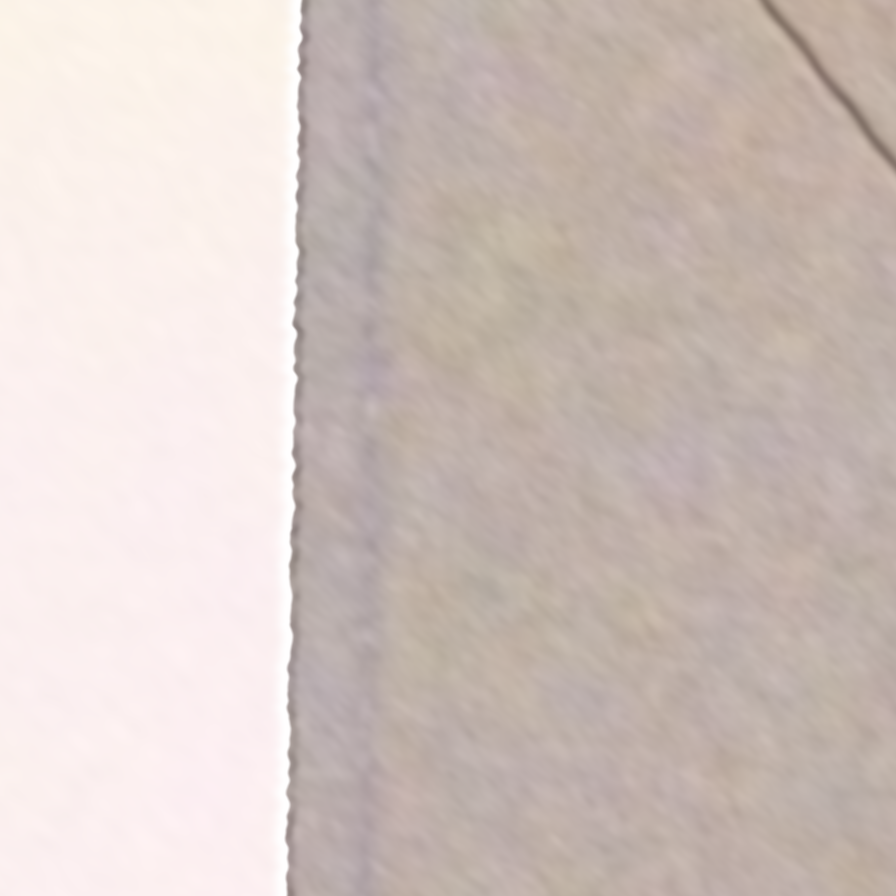
Reproduce this texture procedurally as a Shadertoy shader.

```glsl
// A pale sheet beside a taupe, fibrous surface, with a ragged vertical edge,
// a soft parallel fold and a dark diagonal crease in the upper right corner.
// Signed cellular blobs give the grain; layered sines roughen the edge.

vec3 hash3(vec2 cell) {
    vec3 p = fract(cell.xyx * vec3(0.1031, 0.1030, 0.0973));
    p += dot(p, p.yxz + 33.33);
    return fract((p.xxy + p.yzz) * p.zyx);
}

// Cellular noise: every cell holds one smooth light or dark blob.
float cellBlobs(vec2 p) {
    vec2 base = floor(p);
    float sum = 0.0;
    for (int j = -1; j <= 1; j++) {
        for (int i = -1; i <= 1; i++) {
            vec2 cell = base + vec2(i, j);
            vec3 rnd = hash3(cell);
            vec2 d = p - cell - rnd.xy;
            float fall = max(0.0, 1.0 - dot(d, d));
            sum += (2.0 * rnd.z - 1.0) * fall * fall;
        }
    }
    return sum;
}

// Blobs drawn out along the falling diagonal, like short fibres.
float fibres(vec2 p, float scale, float stretch) {
    vec2 along = normalize(vec2(0.75, -0.66));
    vec2 q = vec2(dot(p, along) / stretch, dot(p, vec2(-along.y, along.x)));
    return cellBlobs(q * scale);
}

float bell(float x, float width) {
    return exp(-x * x / (width * width));
}

float spot(vec2 p, vec2 centre, vec2 size) {
    vec2 d = (p - centre) / size;
    return exp(-dot(d, d));
}

// Horizontal wobble of the torn edge.
float ragged(float y) {
    float waves = 0.0010 * sin(y * 47.0) + 0.0008 * sin(y * 131.0 + 1.7)
                + 0.0006 * sin(y * 263.0 + 0.6);
    return waves + 0.0017 * cellBlobs(vec2(3.5, y * 110.0));
}

vec3 paleSheet(vec2 p) {
    vec3 pink = vec3(0.985, 0.940, 0.938);
    vec3 cream = vec3(0.985, 0.950, 0.912);
    vec3 col = mix(pink, cream, smoothstep(0.45, 1.0, p.y - 0.25 * p.x));
    col += vec3(0.004, -0.004, 0.010) * spot(p, vec2(0.25, 0.08), vec2(0.12, 0.25));
    float tint = cellBlobs(p * 11.0 + 5.0);
    float grain = fibres(p, 75.0, 1.8);
    return col + vec3(0.001, 0.004, -0.005) * tint + 0.006 * grain;
}

vec3 taupeSurface(vec2 p, float foldX) {
    vec3 strip = vec3(0.728, 0.682, 0.676);
    vec3 field = vec3(0.750, 0.692, 0.664);
    vec3 col = mix(strip, field, smoothstep(-0.005, 0.05, p.x - foldX));

    // Broad colour drifts.
    col += vec3(0.010, -0.001, -0.026) * spot(p, vec2(0.92, 0.93), vec2(0.22, 0.22));
    col += vec3(-0.006, 0.010, -0.026) * spot(p, vec2(0.57, 0.66), vec2(0.12, 0.10));
    col += vec3(-0.008, 0.000, 0.022) * spot(p, vec2(0.82, 0.49), vec2(0.24, 0.07));
    col += vec3(-0.004, 0.004, -0.016) * spot(p, vec2(0.58, 0.32), vec2(0.16, 0.08));
    col += vec3(-0.006, 0.000, 0.014) * spot(p, vec2(0.62, 0.14), vec2(0.14, 0.07));
    col += vec3(-0.008, 0.000, 0.014) * spot(p, vec2(0.50, 0.92), vec2(0.10, 0.09));

    // Mottled hue and layered fibres.
    col += vec3(0.009, -0.003, -0.002) * cellBlobs(p * 16.0 + 9.0);
    col += vec3(0.003, 0.004, -0.014) * fibres(p + 2.0, 24.0, 1.5);
    col += 0.014 * fibres(p, 40.0, 1.8);
    col += 0.020 * fibres(p + 4.0, 85.0, 2.0);
    col += 0.012 * fibres(p + 7.0, 150.0, 2.0);

    // Shaded fold with small bumps along it.
    float fold = p.x - foldX;
    col -= vec3(0.026, 0.027, 0.016) * bell(fold, 0.016);
    col += 0.035 * bell(fold, 0.010) * fibres(p + 1.0, 65.0, 1.2);
    return col;
}

// Dark diagonal groove with a faint light rim on its lower side.
vec3 addCrease(vec3 col, vec2 p) {
    vec2 start = vec2(0.853, 1.0);
    vec2 along = normalize(vec2(0.147, -0.186));
    vec2 rel = p - start;
    float d = dot(rel, vec2(-along.y, along.x));
    d += 0.0012 * sin(dot(rel, along) * 70.0);
    col += 0.030 * bell(d + 0.014, 0.007);
    col -= vec3(0.22, 0.22, 0.21) * bell(d, 0.0062);
    return col - 0.05 * bell(d - 0.006, 0.006);
}

void mainImage(out vec4 fragColor, in vec2 fragCoord) {
    vec2 p = fragCoord / iResolution.xy;
    float edgeX = 0.3195 + 0.016 * p.y;
    float foldX = 0.408 + 0.010 * p.y;
    float d = p.x - edgeX - ragged(p.y);

    // White glow before the edge, broken shadow fringe after it.
    vec3 sheet = mix(paleSheet(p), vec3(1.0), 0.95 * bell(d + 0.004, 0.010));
    vec3 surface = addCrease(taupeSurface(p, foldX), p);
    float fringe = 0.11 + 0.07 * cellBlobs(vec2(p.x * 60.0, p.y * 75.0));
    surface -= fringe * bell(d - 0.004, 0.006);

    float blur = max(0.0022, 0.75 / iResolution.x);
    vec3 col = mix(sheet, surface, smoothstep(-blur, blur, d));
    fragColor = vec4(clamp(col, 0.0, 1.0), 1.0);
}
```
